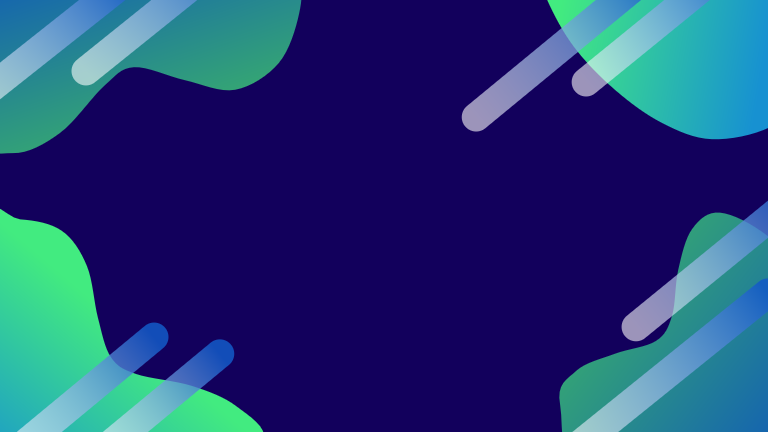
A Shadertoy shader for this background:

```glsl
// Four soft gradient blobs in the corners of a navy field, crossed by slanted
// rounded bars. Blobs are closed Catmull-Rom splines turned into distances,
// bars are capsules fading from white to blue. Layout uses a 16 x 9 grid.

#define GRID vec2(16.0, 9.0)
#define KNOTS 12
#define STEPS 8
#define BARS 8
#define BAR_RADIUS 0.30
#define MUTED 0.70
#define NAVY vec3(0.072, 0.0, 0.36)
#define GREEN vec3(0.26, 0.92, 0.50)
#define BLUE vec3(0.09, 0.57, 0.82)
#define BAR_LOW vec4(1.0, 1.0, 1.0, 0.58)
#define BAR_HIGH vec4(0.07, 0.35, 0.78, 0.86)

// Position along the segment a-b, 0 at a and 1 at b
float along(vec2 p, vec2 a, vec2 b) {
    vec2 ab = b - a;
    return clamp(dot(p - a, ab) / dot(ab, ab), 0.0, 1.0);
}

float segmentDist(vec2 p, vec2 a, vec2 b) {
    return length(p - mix(a, b, along(p, a, b)));
}

vec2 catmullRom(vec2 a, vec2 b, vec2 c, vec2 d, float t) {
    return b + 0.5 * t * (c - a + t * (2.0 * a - 5.0 * b + 4.0 * c - d
             + t * (3.0 * (b - c) + d - a)));
}

// Signed distance to a closed spline, negative inside
float blobDist(vec2 p, vec2 knots[KNOTS]) {
    float dist = 1e3, side = 1.0;
    vec2 from = knots[0];
    for (int i = 0; i < KNOTS; i++) {
        vec2 a = knots[(i + KNOTS - 1) % KNOTS], b = knots[i];
        vec2 c = knots[(i + 1) % KNOTS], d = knots[(i + 2) % KNOTS];
        for (int j = 1; j <= STEPS; j++) {
            vec2 to = catmullRom(a, b, c, d, float(j) / float(STEPS));
            dist = min(dist, segmentDist(p, from, to));
            // Flip the side for each edge crossed by a ray to the right
            if ((from.y > p.y) != (to.y > p.y)) {
                float crossX = from.x + (p.y - from.y) * (to.x - from.x) / (to.y - from.y);
                if (p.x < crossX) side = -side;
            }
            from = to;
        }
    }
    return side * dist;
}

float coverage(float dist, float pixel) {
    return clamp(0.5 - dist / pixel, 0.0, 1.0);
}

// Lay one blob over the colour, shaded from blue to green along an axis
void paintBlob(inout vec3 color, vec2 p, float pixel, vec2 knots[KNOTS],
               vec2 blueEnd, vec2 greenEnd, float opacity) {
    vec3 fill = mix(BLUE, GREEN, along(p, blueEnd, greenEnd));
    color = mix(color, fill, opacity * coverage(blobDist(p, knots), pixel));
}

void mainImage(out vec4 fragColor, in vec2 fragCoord) {
    vec2 p = fragCoord / iResolution.xy * GRID;
    float pixel = GRID.y / iResolution.y;
    vec3 color = NAVY;

    // Corner blobs: top left, top right, bottom left, bottom right
    vec2 topLeft[KNOTS] = vec2[KNOTS](
        vec2(6.21, 9.52), vec2(6.23, 8.71), vec2(5.81, 7.69), vec2(4.90, 7.13),
        vec2(3.85, 7.33), vec2(2.79, 7.60), vec2(2.17, 7.21), vec2(1.25, 6.23),
        vec2(0.27, 5.81), vec2(-0.62, 6.29), vec2(-1.25, 9.6), vec2(5.6, 10.25));
    vec2 topRight[KNOTS] = vec2[KNOTS](
        vec2(11.15, 9.83), vec2(11.40, 9.0), vec2(11.96, 8.02), vec2(12.81, 7.13),
        vec2(13.79, 6.44), vec2(14.83, 6.10), vec2(16.04, 6.35), vec2(16.9, 7.1),
        vec2(17.1, 9.4), vec2(15.8, 10.5), vec2(13.5, 10.6), vec2(11.7, 10.5));
    vec2 bottomLeft[KNOTS] = vec2[KNOTS](
        vec2(-0.62, 4.33), vec2(0.42, 4.43), vec2(1.29, 4.19), vec2(1.81, 3.46),
        vec2(2.04, 2.38), vec2(2.31, 1.56), vec2(2.83, 1.21), vec2(4.0, 0.96),
        vec2(4.92, 0.54), vec2(5.48, -0.17), vec2(4.2, -1.0), vec2(-1.2, -0.8));
    vec2 bottomRight[KNOTS] = vec2[KNOTS](
        vec2(12.5, -1.42), vec2(11.67, 0.56), vec2(12.0, 1.27), vec2(12.81, 1.63),
        vec2(13.67, 1.90), vec2(14.0, 2.42), vec2(14.13, 3.38), vec2(14.42, 4.23),
        vec2(15.0, 4.57), vec2(16.0, 4.08), vec2(17.1, 2.96), vec2(17.3, -1.42));
    paintBlob(color, p, pixel, topLeft, vec2(0.2, 9.2), vec2(1.3, 5.9), MUTED);
    paintBlob(color, p, pixel, topRight, vec2(15.9, 7.6), vec2(11.6, 8.4), 1.0);
    paintBlob(color, p, pixel, bottomLeft, vec2(-0.6, -0.8), vec2(2.2, 2.5), 1.0);
    paintBlob(color, p, pixel, bottomRight, vec2(16.0, 0.0), vec2(12.6, 2.6), MUTED);

    // Slanted bars: xy is the white end, zw the blue end
    vec4 bars[BARS] = vec4[BARS](
        vec4(-0.42, 6.98, 2.71, 9.46), vec4(1.79, 7.52, 5.0, 10.10),
        vec4(9.92, 6.56, 13.54, 9.54), vec4(12.21, 7.29, 15.42, 9.90),
        vec4(13.25, 2.19, 16.67, 4.98), vec4(11.88, -0.42, 16.0, 2.90),
        vec4(0.31, -0.42, 3.21, 1.98), vec4(2.08, -0.44, 4.58, 1.63));
    for (int i = 0; i < BARS; i++) {
        vec2 low = bars[i].xy, high = bars[i].zw;
        vec4 tint = mix(BAR_LOW, BAR_HIGH, along(p, low, high));
        float dist = segmentDist(p, low, high) - BAR_RADIUS;
        color = mix(color, tint.rgb, tint.a * coverage(dist, pixel));
    }

    fragColor = vec4(color, 1.0);
}
```
